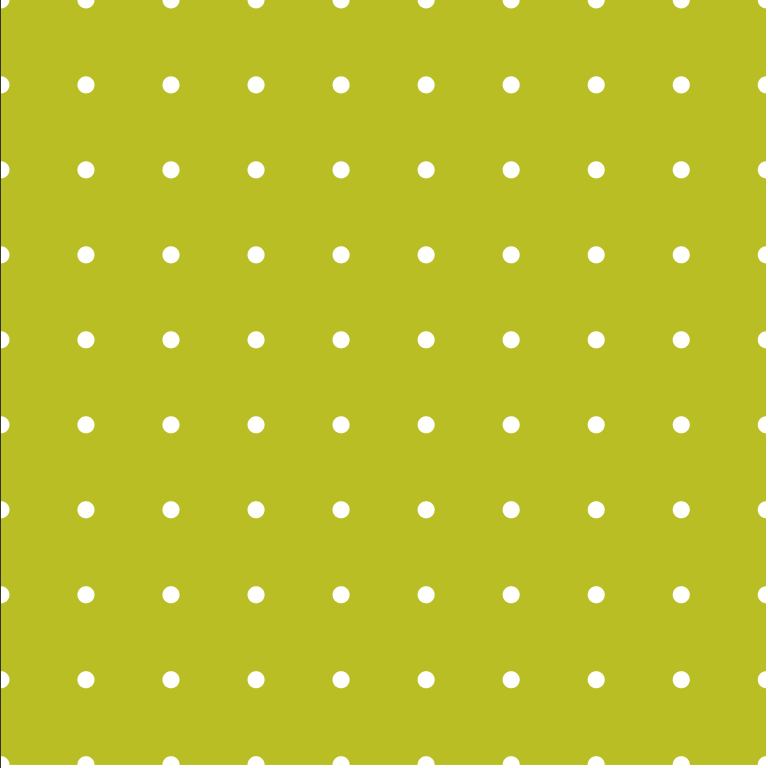
Give the GLSL for this pattern, as a Shadertoy shader.

```glsl
// A sparse square grid of small white dots on a flat lime ground.
// One dot distance is repeated with fract; the ground stops just short of the
// right and lower sides, and a hairline runs down the left side.

const vec3 LIME  = vec3(0.722, 0.745, 0.141);
const vec3 WHITE = vec3(1.0, 1.0, 0.995);
const vec3 DARK  = vec3(0.16, 0.16, 0.10);

const vec2  PITCH      = vec2(0.11073, 0.11065); // spacing between dot centres
const vec2  FIRST_DOT  = vec2(0.0012, 0.0043);   // centre of the lower left dot
const float DOT_RADIUS = 0.0111;
const vec2  GROUND_END = vec2(0.9974, 0.0040);   // right and lower limits
const float HAIRLINE   = 0.0012;

// Coverage of a shape from its signed distance, negative inside.
float coverage(float dist, float pixel) {
    return clamp(0.5 - dist / pixel, 0.0, 1.0);
}

// Signed distance to the nearest dot of a grid.
float dotGrid(vec2 p, vec2 origin, vec2 pitch, float radius) {
    vec2 cell = (fract((p - origin) / pitch + 0.5) - 0.5) * pitch;
    return length(cell) - radius;
}

// Signed distance to the ground, open at the top and left.
float groundPanel(vec2 p, vec2 limits) {
    return max(p.x - limits.x, limits.y - p.y);
}

void mainImage(out vec4 fragColor, in vec2 fragCoord) {
    float pixel = 1.0 / min(iResolution.x, iResolution.y);
    vec2 p = fragCoord * pixel;

    // Ground, then dots, then the edge line
    float ground = coverage(groundPanel(p, GROUND_END), pixel);
    float dots = coverage(dotGrid(p, FIRST_DOT, PITCH, DOT_RADIUS), pixel);
    float edge = coverage(p.x - HAIRLINE, pixel);

    vec3 color = mix(WHITE, LIME, ground);
    color = mix(color, WHITE, dots);
    color = mix(color, DARK, edge);
    fragColor = vec4(color, 1.0);
}
```
